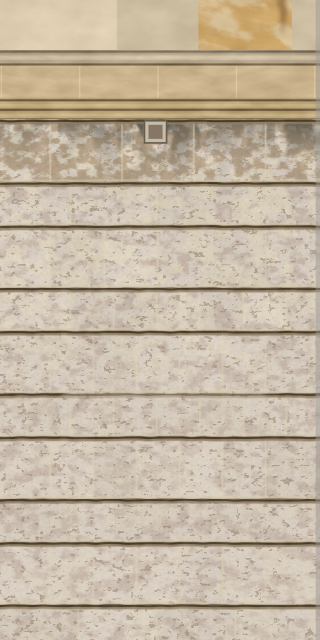
This texture is drawn by a Shadertoy shader. Its source:

```glsl
// Weathered sandstone wall: a moulded cornice over alternating tall and short
// rusticated courses. Courses repeat by modulo, block joints come from a pitch
// per course, and layered value noise adds patches, pits and soot.

float hash(vec2 p) {
    return fract(sin(dot(p, vec2(127.1, 311.7))) * 43758.5);
}

float noise(vec2 p) {
    vec2 i = floor(p), f = fract(p);
    f = f * f * (3.0 - 2.0 * f);
    return mix(mix(hash(i), hash(i + vec2(1, 0)), f.x),
               mix(hash(i + vec2(0, 1)), hash(i + vec2(1, 1)), f.x), f.y);
}

float fbm(vec2 p) {
    float sum = 0.0, amp = 0.52;
    for (int i = 0; i < 5; i++) {
        sum += amp * noise(p);
        p = mat2(1.6, 1.2, -1.2, 1.6) * p + 7.3;
        amp *= 0.5;
    }
    return sum;
}

float band(float x, float lo, float hi, float soft) {
    return smoothstep(lo - soft, lo + soft, x) - smoothstep(hi - soft, hi + soft, x);
}

// Dark recess whose lower side fades to brown; d is the depth below its top edge.
vec3 groove(vec3 col, float d, float strength, float soft) {
    col = mix(col, vec3(0.83, 0.78, 0.66), 0.5 * band(d, -0.9, -0.1, 0.25));
    col = mix(col, vec3(0.56, 0.49, 0.39), strength * band(d, -0.15, 1.35, soft + 0.15));
    return mix(col, vec3(0.27, 0.22, 0.15), strength * band(d, 0.0, 0.65, soft));
}

// Smooth ashlar above the cornice
vec3 topWall(vec2 p, float soft) {
    float grain = fbm(p * vec2(0.12, 0.2));
    vec3 col = mix(vec3(0.87, 0.80, 0.69), vec3(0.80, 0.74, 0.63), smoothstep(36.3, 36.8, p.x));
    float swirl = smoothstep(0.35, 0.65, fbm(vec2(p.x + p.y, p.y * 2.0 - p.x) * 0.09));
    vec3 ochre = mix(vec3(0.85, 0.76, 0.60), vec3(0.79, 0.64, 0.40), swirl);
    col = mix(col, ochre, band(p.x, 62.0, 91.2, soft));
    float streak = exp(-pow((p.x - 87.3 - 2.0 * grain) / 1.5, 2.0)) * smoothstep(13.0, 4.0, p.y);
    col = mix(col, vec3(0.50, 0.36, 0.20), 0.6 * streak);
    return col + 0.10 * (grain - 0.5);
}

// Cornice, frieze and stepped fillets
vec3 cornice(vec2 p, float soft) {
    vec3 col = mix(vec3(0.79, 0.70, 0.55), vec3(0.73, 0.64, 0.47), smoothstep(30.0, 31.0, p.y));
    float joint = abs(fract((p.x - 49.4) / 24.5 + 0.5) - 0.5) * 24.5;
    col += 0.07 * band(joint, -1.0, 0.2, soft) * band(p.y, 20.5, 30.6, soft);
    col = mix(col, vec3(0.70, 0.64, 0.54), band(p.y, 15.6, 20.3, soft));
    col = mix(col, vec3(0.81, 0.75, 0.64), band(p.y, 17.3, 18.7, 0.4));
    col = mix(col, vec3(0.40, 0.34, 0.27), 0.75 * band(p.y, 15.8, 16.5, soft + 0.15));
    col = mix(col, vec3(0.40, 0.33, 0.23), 0.85 * band(p.y, 19.8, 20.5, soft + 0.1));
    for (int i = 0; i < 3; i++) {
        float y = 31.0 + 3.0 * float(i);
        col = mix(col, vec3(0.34, 0.28, 0.18), 0.85 * band(p.y, y, y + 0.65, soft + 0.1));
        col = mix(col, vec3(0.83, 0.75, 0.58), 0.5 * band(p.y, y + 1.5, y + 2.4, 0.3));
    }
    return col + 0.14 * (fbm(p * vec2(0.15, 0.4)) - 0.5);
}

// Rusticated courses, one short and one tall per 33 units
vec3 courses(vec2 p, float soft) {
    float pair = floor((p.y - 57.0) / 33.0);
    float t = p.y - 57.0 - 33.0 * pair;
    bool tall = t > 13.5;
    float count = min(4.0 + pair, 5.0);
    float pitch = tall ? 67.3 / count : pair < 1.0 ? 27.0 : pair < 4.0 ? 13.5 : 24.6;
    float cell = (p.x - (tall ? 15.7 : 49.0)) / pitch;
    vec2 range = tall ? vec2(0, count) : vec2(-9, 9);
    float joint = abs(cell - clamp(round(cell), range.x, range.y)) * pitch;
    float id = clamp(floor(cell), range.x - 1.0, range.y);
    float tint = hash(vec2(id, pair * 2.0 + float(tall)) + 3.0);

    // Stone surface: grey-pink ground, cream patches, pits
    float age = 1.0 - 0.6 * smoothstep(75.0, 135.0, p.y);
    float rough = fbm(p * vec2(0.35, 0.5));
    vec3 col = mix(vec3(0.84, 0.80, 0.75), vec3(0.77, 0.71, 0.66), smoothstep(0.4, 0.72, rough));
    float patches = smoothstep(0.48, 0.58, fbm(p * vec2(0.2, 0.25) + 31.0));
    col = mix(col, vec3(0.87, 0.83, 0.74), 0.75 * age * patches);
    float pits = smoothstep(0.62, 0.76, fbm(p * vec2(0.7, 1.1) + 60.0));
    col = mix(col, vec3(0.60, 0.53, 0.45), 0.6 * pits);
    col += 0.035 * (tint - 0.5) + 0.06 * (fbm(p * 1.5) - 0.5);

    // Tan staining and soot under the cornice
    float first = 1.0 - smoothstep(56.0, 58.0, p.y);
    col = mix(col, vec3(0.69, 0.60, 0.49), first * 0.75 * smoothstep(0.38, 0.62, rough));
    float spread = 0.45 + 0.55 * exp(-pow((p.x - 49.0) / 14.0, 2.0)) + 0.3 * smoothstep(80.0, 95.0, p.x);
    float soot = exp(-max(p.y - 37.5, 0.0) / 8.0) * spread * smoothstep(0.25, 0.65, fbm(p * vec2(0.25, 0.16) + 12.0));
    col = mix(col, vec3(0.31, 0.29, 0.25), min(1.3 * soot, 0.85));

    // Pale mortar, then the horizontal grooves
    float mortar = band(joint, -1.0, 0.28, soft + 0.1) * (pair > 2.5 && !tall && pair < 3.5 ? 0.1 : 0.6);
    col = mix(col, vec3(0.86, 0.82, 0.71), mortar);
    float wobble = 0.25 * (noise(vec2(p.x * 0.3, pair)) - 0.5);
    float worn = pair > 0.5 && pair < 2.5 && abs(p.y - 123.0) < 5.0 ? 0.5 * band(p.x, 20.0, 83.0, 2.0) : 0.0;
    float strength = (0.8 + 0.2 * noise(vec2(p.x * 0.5, pair + 9.0))) * (1.0 - worn);
    float d = t > 31.0 ? t - 33.0 : t > 11.5 ? t - 13.5 : t;
    return groove(col, d + wobble, strength, soft);
}

void mainImage(out vec4 fragColor, in vec2 fragCoord) {
    // Units: 100 across, 200 down from the top
    vec2 p = vec2(fragCoord.x, iResolution.y - fragCoord.y) / iResolution.xy * vec2(100, 200);
    float soft = max(0.12, 70.0 / iResolution.x);
    vec3 col = p.y < 15.6 ? topWall(p, soft) : p.y < 37.3 ? cornice(p, soft) : courses(p, soft);

    // Square vent with a recessed grille
    vec2 q = abs(p - vec2(48.6, 41.2));
    float box = max(q.x, q.y);
    col = mix(col, vec3(0.40, 0.36, 0.30), band(box, -1.0, 3.7, soft));
    col = mix(col, vec3(0.77, 0.74, 0.66), band(box, -1.0, 3.2, soft));
    col = mix(col, vec3(0.53, 0.46, 0.40), band(box, -1.0, 2.2, soft));

    // Shaded return at the right-hand edge
    col = mix(col, col * 0.5 + vec3(0.31, 0.30, 0.29), smoothstep(98.4, 98.9, p.x));
    fragColor = vec4(clamp(col, 0.0, 1.0), 1.0);
}
```
